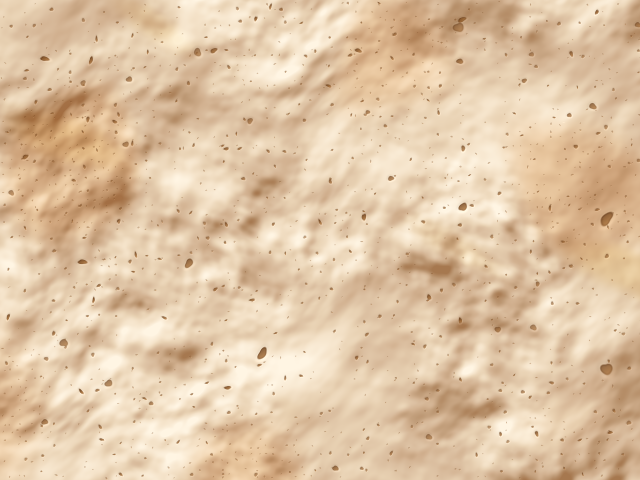
A Shadertoy shader for this texture:

```glsl
// Soft, lumpy cream batter lit from the upper left, dotted with small brown pores.

const vec2  LIGHT_DIR    = vec2(-0.51, 0.86);
const vec2  CREASE_DIR   = vec2(0.85, -0.53);
const float LUMP_FREQ    = 2.6;    // lumps per canvas height, coarsest layer
const float LUMP_GROWTH  = 2.1;
const float RELIEF[5]    = float[5](0.44, 0.58, 0.60, 0.55, 0.27);
const float BROAD_SHADE  = 0.75;
const float CREASE_SHADE = 0.30;
const float TONE_BIAS    = 0.12;
const vec3  STAIN_TINT   = vec3(0.985, 0.925, 0.855);
const vec3  CREASE_TINT  = vec3(0.985, 0.950, 0.860);
const vec3  PORE_DARK    = vec3(0.42, 0.25, 0.11);
const vec3  PORE_FLOOR   = vec3(0.70, 0.48, 0.26);

// Surface colours from deep shade to gloss, and the tone where each sits.
const vec3 SHADES[7] = vec3[7](
    vec3(0.65, 0.47, 0.31), vec3(0.75, 0.61, 0.47), vec3(0.82, 0.69, 0.56),
    vec3(0.86, 0.75, 0.63), vec3(0.91, 0.82, 0.70), vec3(0.96, 0.89, 0.79),
    vec3(1.00, 0.96, 0.89));
const float STOPS[7] = float[7](-2.9, -1.8, -1.08, -0.44, 0.28, 1.2, 2.5);

vec3 hash3(vec2 cell) {
    vec3 h = fract(cell.xyx * vec3(0.1031, 0.1030, 0.0973));
    h += dot(h, h.yxz + 33.33);
    return fract((h.xxy + h.yzz) * h.zyx);
}

// Cellular bump noise: signed round bumps. Returns value and gradient.
vec3 bumps(vec2 p) {
    vec2 cell = floor(p);
    vec3 sum = vec3(0.0);
    for (int y = -1; y <= 1; y++)
    for (int x = -1; x <= 1; x++) {
        vec2 id = cell + vec2(x, y);
        vec3 rnd = hash3(id);
        vec2 d = p - id - rnd.xy;
        float k = max(1.0 - dot(d, d), 0.0);
        sum += (2.0 * rnd.z - 1.0) * k * k * vec3(k, -6.0 * d);
    }
    return sum;
}

vec3 surfaceColor(float tone) {
    vec3 col = SHADES[0];
    for (int i = 1; i < 7; i++)
        col = mix(col, SHADES[i],
                  clamp((tone - STOPS[i - 1]) / (STOPS[i] - STOPS[i - 1]), 0.0, 1.0));
    return col;
}

// One grid of pores; radii are in canvas heights.
vec3 addPores(vec3 col, vec2 p, float freq, float share,
              float rMin, float rMax, float opacity) {
    vec2 id = floor(p * freq);
    vec3 rnd = hash3(id + freq * 7.0);
    vec3 form = hash3(id + freq * 3.0 + 51.0);
    if (rnd.z > share) return col;

    vec2 d = p - (id + 0.2 + 0.6 * rnd.xy) / freq;
    float radius = mix(rMin, rMax, form.x * form.x);
    float turn = form.y * 6.283;
    vec2 axis = vec2(cos(turn), sin(turn));
    float stretch = 1.0 + 0.7 * form.z * form.z;
    vec2 e = vec2(dot(d, axis) / stretch, dot(d, vec2(-axis.y, axis.x)) * sqrt(stretch));
    float angle = atan(e.y, e.x + 1e-6);
    float wobble = 1.0 + 0.13 * sin(2.0 * angle + turn) + 0.09 * sin(3.0 * angle + 9.0 * form.x);
    float dist = length(e) - radius * wobble;

    float soft = max(0.8 / iResolution.y, 0.18 * radius);
    float hole = 1.0 - smoothstep(-soft, soft, dist);
    float facing = dot(d, LIGHT_DIR) / radius;
    float rim = exp(-pow((dist - 0.35 * radius) / (0.4 * radius), 2.0));
    col += 0.05 * rim * clamp(-facing, -0.6, 1.0);

    float depth = 0.45 + 0.4 * facing + 0.35 * smoothstep(-0.5 * radius, 0.0, dist);
    vec3 inside = mix(PORE_FLOOR, PORE_DARK, clamp(depth, 0.0, 1.0));
    return mix(col, inside, hole * opacity * mix(0.65, 1.0, form.z));
}

void mainImage(out vec4 fragColor, in vec2 fragCoord) {
    vec2 p = fragCoord / iResolution.y;
    vec2 q = p + 0.018 * sin(p.yx * vec2(9.0, 11.0) + 1.7)
               + 0.006 * sin(p.yx * vec2(27.0, 23.0));

    // Lumpy relief, finer in some areas than in others
    float rough = mix(0.5, 1.35, smoothstep(-0.35, 0.4, bumps(q * 3.4 + 17.0).x));
    float tone = TONE_BIAS + BROAD_SHADE * bumps(q * 2.2 + 41.0).x - 0.25 * (p.x - 0.67);
    float freq = LUMP_FREQ;
    for (int i = 0; i < 5; i++) {
        vec2 slope = bumps(q * freq + 13.7 * float(i + 1)).yz;
        tone -= RELIEF[i] * (i > 1 ? rough : 1.0) * dot(slope, LIGHT_DIR);
        freq *= LUMP_GROWTH;
    }

    // Long diagonal folds
    vec2 along = vec2(dot(q, CREASE_DIR) * 2.2, dot(q, vec2(-CREASE_DIR.y, CREASE_DIR.x)) * 7.0);
    vec3 fold = bumps(along + 63.0);
    tone -= CREASE_SHADE * fold.z;
    float crease = smoothstep(0.5, 0.85, fold.x);

    // Tan stains tint the surface
    float stain = smoothstep(0.4, 0.95, bumps(q * 3.1 + 87.0).x);
    vec3 col = surfaceColor(tone - 0.4 * stain);
    col *= mix(vec3(1.0), STAIN_TINT, stain) * mix(vec3(1.0), CREASE_TINT, crease);

    // Pores, from faint specks to open holes
    col = addPores(col, p, 64.0, 0.16 + 0.3 * stain, 0.0009, 0.0018, 0.5);
    col = addPores(col, p, 31.0, 0.30 + 0.2 * stain, 0.0016, 0.0034, 0.85);
    col = addPores(col, p, 14.0, 0.27, 0.0032, 0.0062, 0.95);
    col = addPores(col, p, 6.0, 0.22, 0.0065, 0.0125, 0.95);

    fragColor = vec4(clamp(col, 0.0, 1.0), 1.0);
}
```
